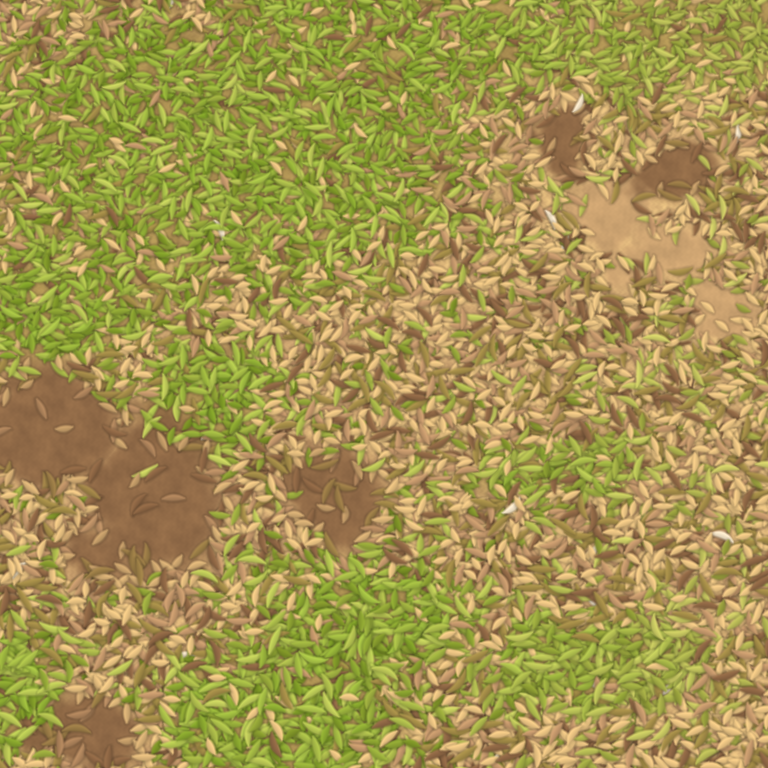
Give the GLSL for this texture, as a Shadertoy shader.

```glsl
// Draws a worn lawn: green tufts and dry straw over patches of bare soil.
const vec3 STRAW = vec3(0.90, 0.75, 0.50);
const vec3 TAN = vec3(0.75, 0.58, 0.41);
const vec3 BROWN = vec3(0.54, 0.39, 0.26);
const vec3 DRY_OLIVE = vec3(0.62, 0.53, 0.27);
const vec3 LEAF_DARK = vec3(0.45, 0.53, 0.13);
const vec3 LEAF_LIGHT = vec3(0.77, 0.80, 0.37);
const vec3 PEBBLE = vec3(0.93, 0.87, 0.76);
const int LAYERS = 8;
const float CELLS = 29.0;         // blade cells across the canvas
const float BLADE_LENGTH = 0.015; // half length
const float BLADE_WIDTH = 0.0043; // half width
const float SOFTNESS = 0.0024;

// Patches: centre x, centre y, radius x, radius y
const vec4 GRASS[10] = vec4[10](
    vec4(0.28, 0.82, 0.36, 0.20), vec4(0.50, 0.97, 0.30, 0.13),
    vec4(0.88, 0.95, 0.28, 0.09), vec4(0.06, 0.60, 0.14, 0.09),
    vec4(0.28, 0.50, 0.09, 0.08), vec4(0.47, 0.19, 0.17, 0.09),
    vec4(0.36, 0.06, 0.18, 0.11), vec4(0.78, 0.14, 0.16, 0.06),
    vec4(0.02, 0.10, 0.07, 0.09), vec4(0.75, 0.39, 0.10, 0.04));
const vec4 MUD[6] = vec4[6](
    vec4(0.19, 0.35, 0.12, 0.13), vec4(0.06, 0.44, 0.12, 0.08),
    vec4(0.43, 0.36, 0.09, 0.07), vec4(0.11, 0.04, 0.08, 0.05),
    vec4(0.89, 0.77, 0.06, 0.04), vec4(0.72, 0.82, 0.05, 0.04));
const vec4 SAND[3] = vec4[3](
    vec4(0.80, 0.73, 0.06, 0.06), vec4(0.87, 0.66, 0.07, 0.05),
    vec4(0.94, 0.60, 0.06, 0.04));

vec3 hash3(vec2 p) {
    vec3 q = fract(p.xyx * vec3(0.1031, 0.1030, 0.0973));
    q += dot(q, q.yxz + 33.33);
    return fract((q.xxy + q.yzz) * q.zyx);
}

// Layered, rotated sines, roughly -1 to 1
float waves(vec2 p) {
    float sum = 0.0, amp = 0.5;
    for (int i = 0; i < 5; i++) {
        p = mat2(0.8, 0.6, -0.6, 0.8) * p * 1.75 + 2.3;
        sum += amp * sin(p.x + 1.4 * sin(p.y));
        amp *= 0.66;
    }
    return sum;
}

float spot(vec2 p, vec4 patch4) {
    vec2 q = (p - patch4.xy) / patch4.zw;
    return exp(-dot(q, q));
}

// Ground cover at a point: x grass, y mud, z sand
vec3 groundCover(vec2 p) {
    float rough = waves(p * 13.0);
    p += 0.022 * vec2(rough, waves(p.yx * 11.0 + 4.0));
    vec3 cover = vec3(0.0);
    for (int i = 0; i < 10; i++) cover.x = max(cover.x, spot(p, GRASS[i]));
    for (int i = 0; i < 6; i++) cover.y = max(cover.y, spot(p, MUD[i]));
    for (int i = 0; i < 3; i++) cover.z = max(cover.z, spot(p, SAND[i]));
    return smoothstep(vec3(0.1, 0.28, 0.3), vec3(0.75, 0.7, 0.7), cover + 0.14 * rough);
}

vec3 bladeColor(vec3 cover, vec3 rnd, vec2 root) {
    if (rnd.z > 0.9985) return PEBBLE;
    float greenChance = 0.17 + 0.74 * cover.x - 0.12 * cover.y;
    if (rnd.x < greenChance) {
        vec3 leaf = mix(LEAF_DARK, LEAF_LIGHT, rnd.y);
        leaf = mix(leaf, vec3(0.52, 0.70, 0.17), 0.5 * cover.x * rnd.z);
        return mix(leaf, STRAW, 0.25 * smoothstep(0.5, 1.0, root.x));
    }
    vec3 dry = rnd.y < 0.50 ? STRAW : rnd.y < 0.68 ? TAN : rnd.y < 0.82 ? BROWN : DRY_OLIVE;
    return mix(dry, BROWN, 0.45 * cover.y);
}

void mainImage(out vec4 fragColor, in vec2 fragCoord) {
    vec2 p = fragCoord / iResolution.xy;
    vec3 here = groundCover(p);

    // Soil with fine mottling
    float grain = waves(p * 55.0);
    vec3 color = mix(TAN, STRAW, clamp(0.35 + 0.4 * p.x + 0.35 * grain, 0.0, 1.0));
    color = mix(color, DRY_OLIVE, 0.7 * here.x);
    color = mix(color, mix(TAN, STRAW, 0.35), here.z);
    color = mix(color, BROWN, 0.9 * here.y);
    color *= 1.0 + 0.05 * grain;

    // Overlapping curved blades, each with a shadow and a lit side
    float size = mix(1.15, 0.85, p.y);
    for (int layer = 0; layer < LAYERS; layer++) {
        float cells = CELLS + 1.7 * float(layer);
        vec2 shift = vec2(0.37, 0.61) * float(layer);
        vec2 cell = floor(p * cells + shift);
        for (int k = 0; k < 9; k++) {
            vec2 id = cell + vec2(k % 3 - 1, k / 3 - 1);
            vec3 rnd = hash3(id + 71.0 * float(layer + 1));
            vec3 look = hash3(id.yx + 131.0 * float(layer + 2));
            vec2 root = (id + rnd.xy - shift) / cells;
            float angle = 6.2832 * rnd.z;
            vec2 axis = normalize(vec2(cos(angle), 0.8 * sin(angle)));
            vec2 q = p - root;
            q = vec2(dot(q, axis), dot(q, vec2(-axis.y, axis.x)));
            q.y += (look.z - 0.5) * 32.0 * q.x * q.x;
            float reach = size * BLADE_LENGTH * (0.55 + 0.55 * look.y);
            float along = clamp(abs(q.x) / reach, 0.0, 1.0);
            float width = size * BLADE_WIDTH * (1.0 - 0.65 * along * along);
            float dist = length(vec2(max(abs(q.x) - reach, 0.0), q.y)) - width;
            if (dist > 0.005) continue;

            vec3 cover = groundCover(root);
            float bare = max(cover.y * 0.93, cover.z * 0.95) * (1.0 - 0.5 * cover.x);
            if (fract(look.x * 7.0 + rnd.y) < bare) continue;
            float shade = 1.0 - smoothstep(-0.001, 0.005, dist);
            color *= 1.0 - 0.17 * shade;
            float lit = clamp(q.y / width, -1.0, 1.0) * sign(axis.x + 0.001);
            vec3 blade = bladeColor(cover, look, root) * (1.02 + 0.13 * lit);
            color = mix(color, blade, 1.0 - smoothstep(-SOFTNESS, SOFTNESS, dist));
        }
    }
    fragColor = vec4(clamp(color, 0.0, 1.0), 1.0);
}
```
